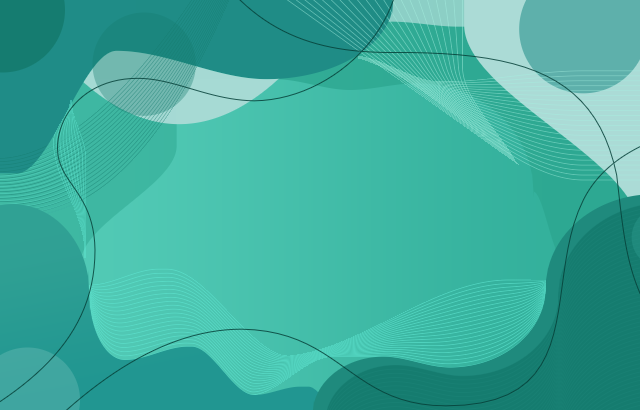
This background is drawn by a Shadertoy shader. Its source:

```glsl
// Abstract teal background: layered waves, discs, fans of fine lines and loose strands.
#define ease smoothstep

// Canvas size in units; y runs downward
const vec2 CANVAS = vec2(7.68, 4.92);
const float FAN_WIDTH = .004, STRAND_WIDTH = .006;
const int STEPS = 22;
const vec3 MINT = vec3(.32, .79, .71);
const vec3 JADE = vec3(.20, .69, .61);
const vec3 SHADE = vec3(.17, .65, .56);
const vec3 TEAL = vec3(.12, .55, .53);
const vec3 SEA = vec3(.19, .63, .58);
const vec3 PINE = vec3(.12, .54, .49);
const vec3 DEEP = vec3(.08, .48, .43);
const vec3 PALE = vec3(.67, .86, .84);
const vec3 GLINT = vec3(.37, .90, .82);
const vec3 FROST = vec3(.65, .94, .88);
const vec3 STRAND = vec3(.02, .25, .22);

vec2 p;
vec3 color;
float pixel;

float arc(float t) { return sqrt(max(0., 1. - t * t)); }
float slope(float v) { return max(length(vec2(dFdx(v), dFdy(v))), 1e-4); }
void paint(vec3 ink, float amount) { color = mix(color, ink, amount); }

// Smooth coverage where d is negative
float fill(float d) { return clamp(.5 - d / slope(d), 0., 1.); }
float disc(float x, float y, float r) { return fill(length(p - vec2(x, y)) - r); }

// Evenly spaced lines as v goes from a to b
float fan(float v, float a, float b, float count) {
  float t = (v - a) / max(b - a, .02), u = t * count;
  float gap = abs(fract(u + .5) - .5) / slope(u);
  return clamp(FAN_WIDTH / pixel + .5 - gap, 0., 1.) * step(-.01, t) * step(t, 1.01);
}

// Wave outlines
float tealEdge(float x) {
  float y = 2.08 - 1.47 * ease(.2, 1.4, x) + .34 * ease(1.4, 3.2, x);
  return y * arc(max(x - 3.2, 0.) / 1.52) - .05 * step(4.72, x);
}
float seaEdge(float x) {
  float y = 3.5 - 1.05 * arc((x - .15) / .92) + .82 * arc(min((x - 1.5) / .43, 0.));
  y += .58 * ease(2.3, 3.05, x) - .16 * ease(1.5, 2.25, x);
  return y - .1 * ease(3.05, 3.6, x) + .4 * ease(3.7, 4.15, x);
}
float pineEdge(float x) {
  float y = 4.98 - .7 * arc(min((x - 4.6) / .85, 0.)) + .13 * ease(4.6, 5.4, x);
  y -= .96 - .96 * arc(max(x - 5.4, 0.) / 1.15);
  return y - 1.12 * arc(min((x - 7.85) / 1.3, 0.));
}

// Lowers d to the distance from a cubic Bezier curve
void strand(inout float d, vec4 a, vec4 b) {
  vec2 last = a.xy;
  for (int i = 1; i <= STEPS; i++) {
    float t = float(i) / float(STEPS), s = 1. - t;
    vec2 next = s * s * (s * a.xy + 3. * t * a.zw) + t * t * (3. * s * b.xy + t * b.zw);
    vec2 v = next - last, w = p - last;
    d = min(d, length(w - v * clamp(dot(w, v) / dot(v, v), 0., 1.)));
    last = next;
  }
}

void mainImage(out vec4 fragColor, in vec2 fragCoord) {
  vec2 uv = fragCoord / iResolution.xy;
  p = vec2(uv.x, 1. - uv.y) * CANVAS;
  pixel = CANVAS.y / iResolution.y;
  float x = p.x, y = p.y;
  float teal = tealEdge(x), sea = seaEdge(x);

  // Base gradient and shaded blobs
  color = mix(MINT, JADE, ease(.6, 7.2, x));
  paint(SHADE, .5 * fill(x - 2.12 + 1.15 * ease(1.75, 3.15, y)));
  float blob = 2.25 + .13 * ease(3.3, 4.2, x) - .08 * ease(4.2, 5., x);
  blob += .8 * ease(6.4, 6.75, x) - 1.3 * arc(max(x - 5., 0.) / 1.4);
  paint(SHADE, .75 * fill(y - blob));

  // Lower ribbon
  float top = 3.42 - .19 * ease(1.08, 1.9, x) + 1.05 * ease(2., 3.5, x) - .92 * ease(3.3, 6.1, x);
  float low = mix(seaEdge(min(x, 3.05)), pineEdge(max(x, 4.6)), ease(3., 4., x));
  paint(GLINT, .7 * fan(y, top, low, 20.) * step(1.07, x));

  // Pale upper right shapes
  paint(PALE, .75 * fill(y - .26 - .06 * ease(4.7, 5.5, x)) * step(4.4, x));
  paint(PALE, fill(5.57 + 2.1 * ease(.3, 2.75, y) - x));

  // Upper wave, pale crescent and discs
  paint(mix(TEAL, PINE, .3 * uv.x), fill(y - teal));
  float crescent = 1.49 - .54 * pow(abs(x - 2.15) / 1.19, 2.);
  paint(PALE, .95 * fill(y - crescent) * fill(teal - y));
  paint(DEEP, .9 * disc(.03, .12, .75));
  paint(DEEP, .35 * disc(1.73, .77, .62));
  paint(TEAL, .55 * disc(7., .35, .77));

  // Upper right fans
  float right = 5.55 + .75 * ease(.8, 2.3, y);
  paint(FROST, .55 * fan(x, 3.45 + 1.4 * y, right, 20.) * step(y, 1.98));
  top = .66 + .32 * ease(4.2, 5.3, x) - .13 * ease(5.3, 7., x);
  low = .66 + 1.5 * ease(4., 7., x);
  paint(FROST, .5 * fan(y, top, low, 22.) * step(4.3, x));

  // Left fans: dark band and bright net
  top = 1.9 - 1.9 * pow(x / 2.3, 1.8);
  low = 2.62 - 2.62 * pow(x / 2.75, 2.4);
  paint(DEEP, .5 * fan(y, top, low, 18.) * step(x, 2.75));
  paint(GLINT, .4 * fan(y, top, low, 17.) * fill(teal - y) * step(x, .95));
  float left = .84 - .2 * ease(1.2, 1.7, y) + .37 * ease(1.7, 3., y);
  right = .86 + .17 * ease(1.2, 1.9, y);
  paint(GLINT, .6 * fan(x, left, right, 9.) * step(1.2, y) * step(y, 3.1));

  // Lower waves and discs
  paint(mix(SEA, TEAL * 1.07, ease(2.8, 5., y + .2 * x)), fill(sea - y));
  paint(PALE, .22 * disc(.33, 4.8, .63));
  paint(PINE, fill(pineEdge(x) - y));
  float inner = pineEdge(x - .15) + .1;
  paint(DEEP, .9 * fill(inner - y));
  paint(PINE, .35 * fan(y, inner, inner + 2.4, 48.));
  paint(SEA, .35 * disc(7.95, 2.85, .37));

  // Loose strands
  float d = 9.;
  strand(d, vec4(2.88, 0, 3.4, .5), vec4(4, .63, 4.7, .63));
  strand(d, vec4(4.7, .63, 6.3, .62), vec4(7.15, .9, 7.4, 2.1));
  strand(d, vec4(7.4, 2.1, 7.47, 2.7), vec4(7.5, 3.1, 7.68, 3.52));
  strand(d, vec4(4.72, 0, 4.5, .65), vec4(3.8, 1.2, 3.05, 1.21));
  strand(d, vec4(3.05, 1.21, 2.5, 1.2), vec4(2.1, .94, 1.65, .94));
  strand(d, vec4(1.65, .94, 1.05, .94), vec4(.69, 1.35, .69, 1.78));
  strand(d, vec4(.69, 1.78, .69, 2.2), vec4(1.13, 2.3, 1.14, 3));
  strand(d, vec4(1.14, 3, 1.14, 3.8), vec4(.7, 4.35, 0, 4.82));
  strand(d, vec4(.8, 4.92, 1.5, 4.3), vec4(2.2, 3.95, 2.9, 3.95));
  strand(d, vec4(2.9, 3.95, 4.1, 3.97), vec4(4.2, 4.87, 5.35, 4.87));
  strand(d, vec4(5.35, 4.87, 7.1, 4.87), vec4(6.5, 3.4, 7, 2.4));
  strand(d, vec4(7, 2.4, 7.15, 2.1), vec4(7.4, 1.9, 7.68, 1.76));
  paint(STRAND, .85 * clamp((STRAND_WIDTH - d) / pixel + .5, 0., 1.));
  fragColor = vec4(color, 1.);
}
```
